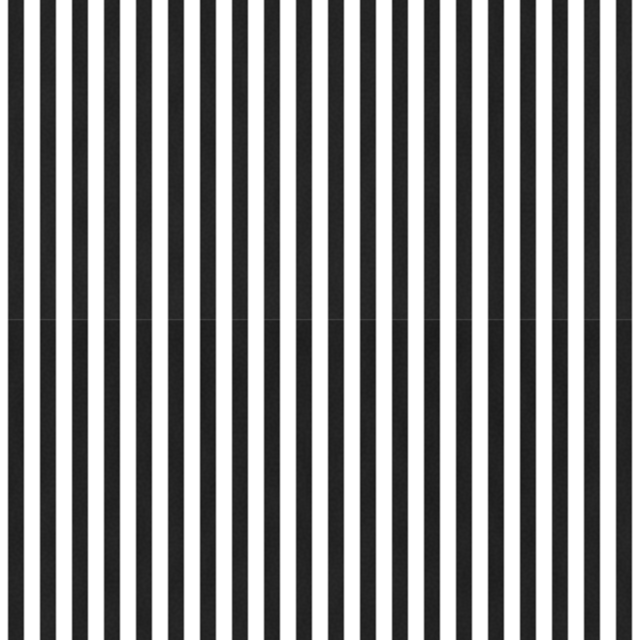
Give the GLSL for this pattern, as a three.js fragment shader.

```glsl
// Vertical charcoal stripes on white, with faint grain and a fine seam across the middle.
varying vec2 vUv;

const float STRIPES = 20.0;          // repeats across
const float STRIPE_FILL = 0.495;     // dark share of each repeat
const float EDGE_SOFTNESS = 0.0022;  // in canvas units
const vec3 PAPER = vec3(1.0);
const vec3 INK = vec3(0.14);

const float RIM_WIDTH = 0.0022;
const float RIM_DARKENING = 0.04;
const float STRIPE_VARIATION = 0.016;
const float DRIFT = 0.018;           // tone change along the height
const vec2 GRAIN_CELLS = vec2(180.0);
const float GRAIN = 0.022;
const vec2 MOTTLE_CELLS = vec2(40.0, 16.0);
const float MOTTLE = 0.018;

const float SEAM_Y = 0.5005;
const float SEAM_HALF_WIDTH = 0.0011;
const float SEAM_SOFTNESS = 0.0014;
const float SEAM_LIGHT = 0.09;

float hash(vec2 p) {
  vec3 q = fract(vec3(p.xyx) * 0.1031);
  q += dot(q, q.yzx + 33.33);
  return fract((q.x + q.y) * q.z);
}

// Dot product of a wrapped lattice gradient and the offset from its corner.
float cornerSlope(vec2 cell, vec2 offset, vec2 period) {
  float angle = 6.28319 * hash(mod(cell, period));
  return dot(vec2(cos(angle), sin(angle)), offset);
}

// Gradient noise that repeats after a whole number of cells.
float tileNoise(vec2 p, vec2 period) {
  vec2 cell = floor(p);
  vec2 f = p - cell;
  vec2 blend = f * f * f * (f * (f * 6.0 - 15.0) + 10.0);
  vec2 e = vec2(1.0, 0.0);
  float low = mix(cornerSlope(cell, f, period),
                  cornerSlope(cell + e.xy, f - e.xy, period), blend.x);
  float high = mix(cornerSlope(cell + e.yx, f - e.yx, period),
                   cornerSlope(cell + e.xx, f - e.xx, period), blend.x);
  return mix(low, high, blend.y);
}

void main() {
  // Signed distance to the stripe border, negative inside.
  float column = vUv.x * STRIPES;
  float border = (abs(fract(column) - 0.5) - 0.5 * STRIPE_FILL) / STRIPES;
  float stripe = 1.0 - smoothstep(-EDGE_SOFTNESS, EDGE_SOFTNESS, border);

  // Tone of each stripe: own shade, drift that breaks at the seam, mottling and grain.
  float index = mod(floor(column), STRIPES);
  float tone = STRIPE_VARIATION * (hash(vec2(index, 7.0)) - 0.5);
  tone += DRIFT * (0.5 - fract(vUv.y + 1.0 - SEAM_Y));
  tone += MOTTLE * tileNoise(vUv * MOTTLE_CELLS, MOTTLE_CELLS);
  tone += GRAIN * tileNoise(vUv * GRAIN_CELLS, GRAIN_CELLS);

  // Darker rim along both sides.
  tone -= RIM_DARKENING * smoothstep(-2.0 * RIM_WIDTH, -0.5 * RIM_WIDTH, border);

  // Light hairline where the two halves meet.
  float seam = 1.0 - smoothstep(SEAM_HALF_WIDTH - SEAM_SOFTNESS,
                                SEAM_HALF_WIDTH + SEAM_SOFTNESS, abs(vUv.y - SEAM_Y));
  tone += SEAM_LIGHT * seam;

  gl_FragColor = vec4(mix(PAPER, INK + tone, stripe), 1.0);
}
```
